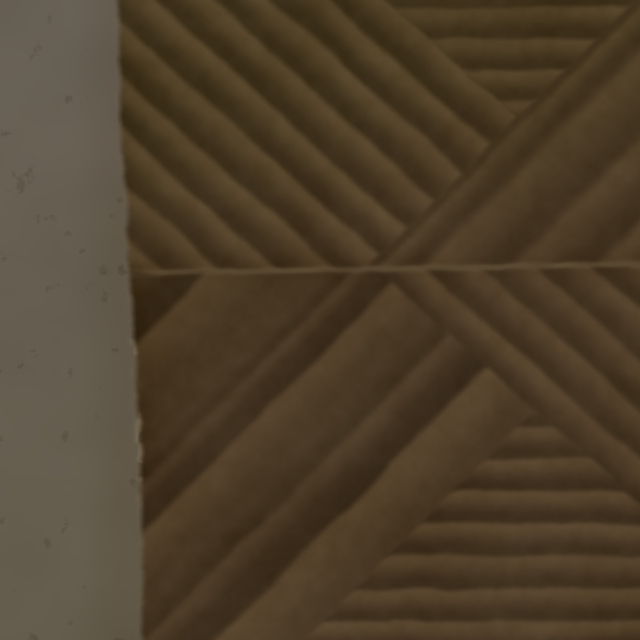
This texture is drawn by a WebGL 1 fragment shader. Its source:

```glsl
precision highp float;
// Carved brown panel beside a plain grey wall. Two stacked tiles hold grooves
// in diagonal and level directions; each groove is a skewed ridge profile, and
// line tests choose the direction. Layered noise wears the edges and the tone.

uniform vec2 u_resolution;

float hash(vec2 p) {
  vec3 a = fract(vec3(p.xyx) * 0.1031);
  a += dot(a, a.yzx + 33.33);
  return fract((a.x + a.y) * a.z);
}

float noise(vec2 p) {
  vec2 i = floor(p), f = fract(p);
  f = f * f * (3.0 - 2.0 * f);
  return mix(mix(hash(i), hash(i + vec2(1.0, 0.0)), f.x),
             mix(hash(i + vec2(0.0, 1.0)), hash(i + vec2(1.0)), f.x), f.y);
}

float fbm(vec2 p) {
  float sum = 0.0, amp = 0.5;
  for (int i = 0; i < 4; i++) {
    sum += amp * noise(p);
    p = p * 2.03 + vec2(7.1, 3.7);
    amp *= 0.5;
  }
  return sum;
}

// Repeating ridge: crest near phase 0, long fall into a dark groove.
float ridges(float d, float start, float period) {
  float f = fract((d - start) / period + 0.2);
  float rise = smoothstep(0.0, 0.22, f);
  float fall = 1.0 - smoothstep(0.2, 0.95, f);
  return rise * fall - 0.42;
}

// Single step: shade before the edge, light after it, fading out over reach.
float ledge(float d, float at, float reach) {
  float t = d - at;
  float lit = smoothstep(-0.008, 0.012, t) * (1.0 - smoothstep(0.01, reach, t));
  float shade = smoothstep(-reach, -0.012, t) * (1.0 - smoothstep(-0.012, 0.008, t));
  return lit - shade;
}

float border(float d) {
  return smoothstep(-0.008, 0.008, d);
}

float upperTile(vec2 q, float falling, float rising) {
  float leftFan = ridges(falling, -0.457, 0.0825);
  float level = 0.85 * ridges(q.y, 0.016, 0.049);
  float rightFan = 0.7 * ridges(rising, 1.09, 0.135)
                 + 0.35 * ledge(rising, 1.01, 0.05);
  float relief = mix(level, leftFan, border(falling + 0.544));
  return mix(relief, rightFan, border(rising - 0.992));
}

float lowerTile(vec2 q, float falling, float rising) {
  float broad = 0.5 * ledge(rising, 0.752, 0.13)
              + 0.3 * ledge(rising, 0.975, 0.04)
              + 0.5 * ledge(rising, 1.055, 0.1)
              + 0.35 * ledge(rising, 1.225, 0.06)
              + 0.55 * ledge(rising, 1.335, 0.13) - 0.03;
  float level = 0.95 * ridges(q.y, 0.772, 0.0508);
  float rightFan = 0.85 * ridges(falling, -0.173, 0.079);
  float relief = mix(broad, level, border(rising - 1.475));
  return mix(rightFan, relief, border(falling + 0.112));
}

vec3 panel(vec2 q, float edge) {
  vec2 worn = q + 0.012 * (vec2(fbm(q * 14.0), fbm(q * 14.0 + 31.0)) - 0.47);
  float falling = worn.y - 0.9 * worn.x;
  float rising = worn.x + worn.y;
  float seam = q.y - mix(0.430, 0.413, q.x) - 0.003 * (noise(q * 45.0) - 0.5);
  float relief = mix(upperTile(worn, falling, rising),
                     lowerTile(worn, falling, rising), smoothstep(-0.003, 0.003, seam));
  relief *= 0.65 + 0.7 * fbm(q * 9.0 + 5.0);

  vec3 base = mix(vec3(0.272, 0.216, 0.122), vec3(0.285, 0.220, 0.142),
                  smoothstep(0.2, 0.7, q.y + 0.3 * q.x));
  vec3 color = base + vec3(0.105, 0.09, 0.067) * relief;
  color += 0.045 * (fbm(q * 6.0) - 0.47) + 0.035 * (fbm(q * 50.0) - 0.47);

  // Raised lip along the seam, with a shadow above and below it.
  float lip = 1.0 - smoothstep(0.001, 0.007, abs(seam));
  float shadow = exp(-abs(seam) * 55.0) * smoothstep(0.004, 0.012, abs(seam));
  float start = smoothstep(0.215, 0.255, q.x);
  color -= 0.035 * shadow;
  color = mix(color, vec3(0.365, 0.300, 0.205), lip * start * (0.5 + 0.5 * noise(q * 25.0)));

  // Darkening toward the wall, deepest just under the seam.
  float nearWall = exp(-max(q.x - edge, 0.0) * 24.0);
  float under = smoothstep(0.42, 0.47, q.y) * (1.0 - smoothstep(0.7, 0.85, q.y));
  return color - nearWall * mix(0.012, 0.05, under);
}

vec3 wall(vec2 q) {
  vec3 color = mix(vec3(0.405, 0.375, 0.330), vec3(0.392, 0.362, 0.300), q.y);
  color += 0.03 * (fbm(q * vec2(7.0, 9.0)) - 0.47);
  color -= 0.04 * smoothstep(0.68, 0.8, fbm(q * 38.0 + 9.0));
  return color - vec3(0.02, 0.025, 0.03) * smoothstep(0.10, 0.20, q.x);
}

void main() {
  vec2 q = gl_FragCoord.xy / u_resolution;
  q.y = 1.0 - q.y; // measured downward from the top
  float edge = mix(0.180, 0.221, smoothstep(-0.1, 0.9, q.y))
             + 0.012 * (fbm(vec2(q.y * 30.0, 2.0)) - 0.47);
  float across = q.x - edge;
  vec3 color = mix(wall(q), panel(q, edge), smoothstep(-0.006, 0.008, across));

  // Pale chipped rim where the two surfaces meet.
  float chips = smoothstep(0.5, 0.75, noise(q * vec2(90.0, 60.0)));
  float worn = smoothstep(0.5, 0.56, q.y) * (1.0 - smoothstep(0.74, 0.8, q.y));
  float rim = exp(-across * across * 26000.0);
  color += vec3(0.09, 0.085, 0.07) * rim * chips * (0.15 + 0.85 * worn);
  gl_FragColor = vec4(color, 1.0);
}
```
